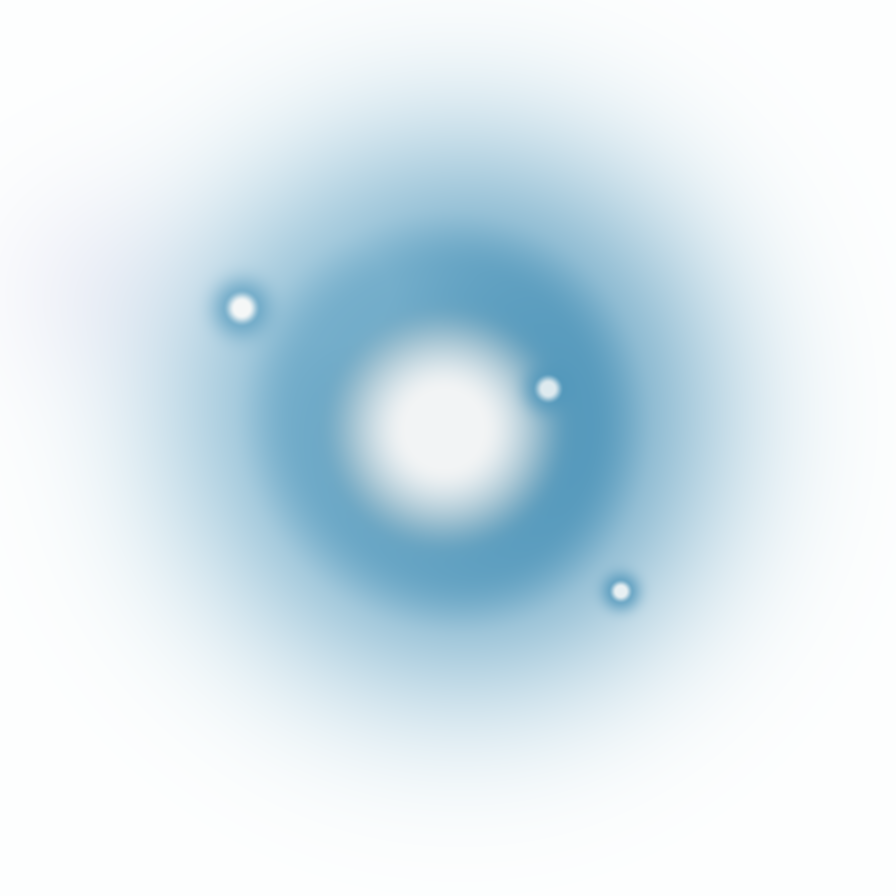
Give the GLSL for this background, as a Shadertoy shader.

```glsl
// A soft blue halo around a pale glowing core, with three small bright orbs.
// Radial falloffs are layered from back to front; layered sines gently
// vary the halo's outline and tint by direction.

const vec3 PAPER = vec3(0.992, 0.996, 0.996);
const vec3 LAVENDER = vec3(0.945, 0.945, 0.975);
const vec3 LIGHT_BLUE = vec3(0.42, 0.66, 0.78);
const vec3 DEEP_BLUE = vec3(0.27, 0.56, 0.71);
const vec3 RIM_GREY = vec3(0.60, 0.71, 0.75);
const vec3 CORE_WHITE = vec3(0.95, 0.957, 0.96);

const int ORB_COUNT = 3;

// 1 near the centre, easing to 0; a higher power gives a flatter top.
float falloff(float dist, float radius, float power) {
    return exp(-pow(dist / radius, power));
}

// Filled disc with a soft border between two radii.
float softDisc(float dist, float inner, float outer) {
    return 1.0 - smoothstep(inner, outer, dist);
}

// Slow variation around a centre, fading out at the centre itself.
float wobble(vec2 offset) {
    float angle = atan(offset.y, offset.x);
    float waves = 0.6 * sin(2.0 * angle + 0.7) + 0.4 * sin(3.0 * angle + 2.0);
    return waves * smoothstep(0.0, 0.2, length(offset));
}

// Tint of the halo: deeper to the right, paler at the upper left.
vec3 haloTint(vec2 p) {
    float depth = 0.52 + 2.3 * dot(p - vec2(0.5, 0.52), vec2(0.95, -0.15));
    depth -= 0.35 * falloff(length(p - vec2(0.41, 0.67)), 0.09, 2.0);
    return mix(LIGHT_BLUE, DEEP_BLUE, clamp(depth, 0.0, 1.0));
}

// Blue ring fading around a bright bead.
vec3 addOrb(vec3 color, vec2 p, vec2 center, float radius, float brightness) {
    float dist = length(p - center);
    vec3 ring = mix(LIGHT_BLUE, DEEP_BLUE, 0.15 + 0.9 * center.x);
    color = mix(color, ring, 0.88 * falloff(dist, radius * 1.85, 2.8));
    float bead = softDisc(dist, radius * 0.45, radius * 1.2);
    return mix(color, vec3(0.96, 0.97, 0.97), bead * brightness);
}

void mainImage(out vec4 fragColor, in vec2 fragCoord) {
    float side = min(iResolution.x, iResolution.y);
    vec2 p = (fragCoord - 0.5 * iResolution.xy) / side + 0.5;

    // Paper with a faint lavender stain
    vec3 color = mix(PAPER, LAVENDER,
                     0.8 * falloff(length(p - vec2(0.11, 0.68)), 0.12, 2.0));

    // Wide halo and its denser inner disc
    vec2 haloOffset = p - vec2(0.497, 0.54);
    float haloDist = length(haloOffset) + 0.004 * wobble(haloOffset);
    float halo = 0.92 * falloff(haloDist, 0.305, 3.1);
    vec2 discOffset = p - vec2(0.497, 0.53);
    float discDist = length(discOffset) + 0.006 * wobble(discOffset);
    float disc = 0.65 * softDisc(discDist, 0.165, 0.24);
    float cover = 1.0 - (1.0 - halo) * (1.0 - disc);
    color = mix(color, haloTint(p), cover);

    // Pale core with a greyish rim
    float coreDist = length(p - vec2(0.496, 0.521));
    color = mix(color, RIM_GREY, 0.5 * softDisc(coreDist, 0.085, 0.155));
    color = mix(color, CORE_WHITE, softDisc(coreDist, 0.04, 0.14));

    // Orbs: position, bead radius, brightness
    vec4 orbs[ORB_COUNT] = vec4[ORB_COUNT](
        vec4(0.270, 0.656, 0.0175, 1.00),
        vec4(0.612, 0.566, 0.0145, 0.86),
        vec4(0.693, 0.340, 0.0115, 0.92));
    for (int i = 0; i < ORB_COUNT; i++) {
        color = addOrb(color, p, orbs[i].xy, orbs[i].z, orbs[i].w);
    }

    fragColor = vec4(color, 1.0);
}
```
